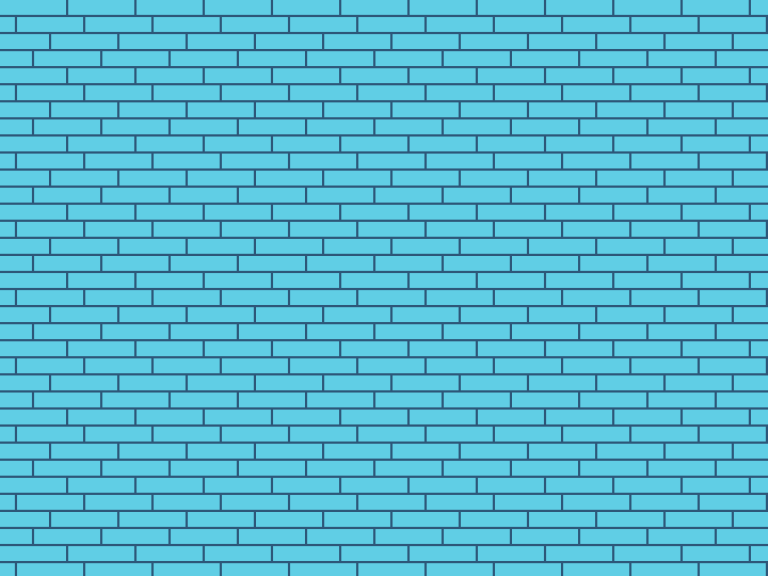
Give the GLSL for this pattern, as a WebGL 1 fragment shader.

```glsl
precision highp float;

uniform vec2 u_resolution;

#define ROWS 33.75          // courses over the canvas height
#define BRICK_LENGTH 4.0    // in course heights
#define JOINT 0.13          // mortar width in course heights
#define BRICK_COLOR vec3(0.376, 0.808, 0.898)
#define MORTAR_COLOR vec3(0.176, 0.343, 0.473)

// Distance to the nearest multiple of period.
float distanceToRepeat(float x, float period) {
    return abs(fract(x / period + 0.5) - 0.5) * period;
}

// Box-filtered coverage of a joint at the given distance from its centre.
float jointCoverage(float dist, float pixel) {
    return clamp((0.5 * JOINT - dist) / pixel + 0.5, 0.0, 1.0);
}

// Sideways shift of a course: 0, 1/4, 3/4, 1/2 of a brick, repeating.
float courseShift(float course) {
    float step4 = mod(course, 4.0);
    return fract(step4 * (step4 + 1.0) / 8.0) * BRICK_LENGTH;
}

void main() {
    // Course heights, measured from the upper left corner
    float pixel = ROWS / u_resolution.y;
    vec2 wall = vec2(gl_FragCoord.x, u_resolution.y - gl_FragCoord.y) * pixel;

    // Joints close the lower and right side of each brick
    wall += 0.5 * JOINT;
    float shift = courseShift(floor(wall.y));

    float bed = jointCoverage(distanceToRepeat(wall.y, 1.0), pixel);
    float head = jointCoverage(distanceToRepeat(wall.x - shift, BRICK_LENGTH), pixel);
    float mortar = 1.0 - (1.0 - bed) * (1.0 - head);

    gl_FragColor = vec4(mix(BRICK_COLOR, MORTAR_COLOR, mortar), 1.0);
}
```
